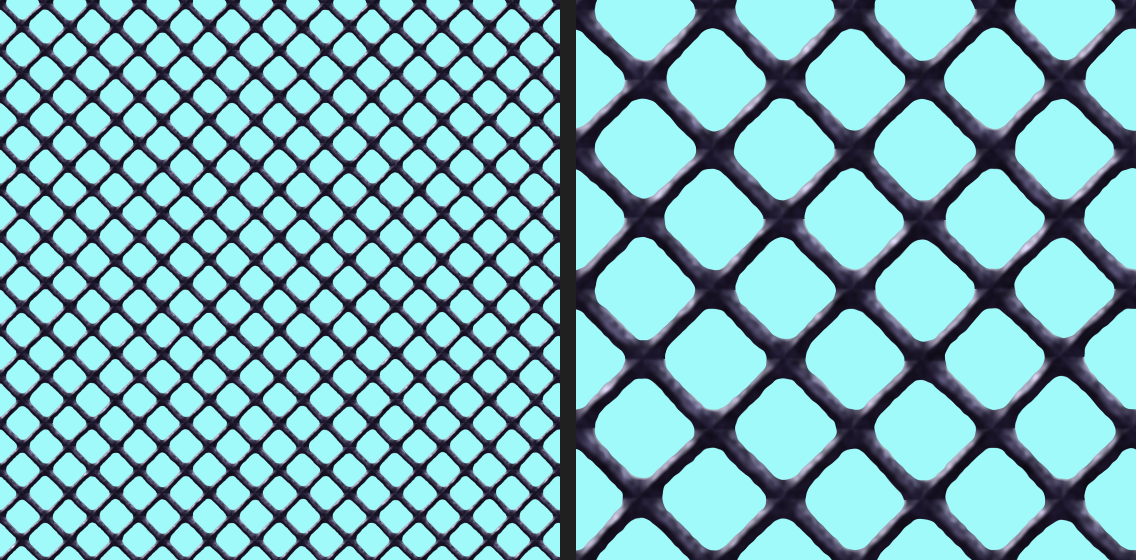
Left: the whole. Right: its middle third, enlarged.
A Shadertoy shader for this pattern:

```glsl
// Diagonal dark metal mesh with rounded openings over pale cyan, lit from above.

float hash(vec2 p) {
    vec3 q = fract(p.xyx * vec3(0.1031, 0.103, 0.0973));
    q += dot(q, q.yzx + 33.33);
    return fract((q.x + q.y) * q.z);
}

float cornerGradient(vec2 cell, vec2 offset, float period) {
    float angle = 6.2832 * hash(mod(cell, period));
    return dot(vec2(cos(angle), sin(angle)), offset);
}

// Gradient noise that wraps after a whole number of cells
float wrapNoise(vec2 uv, float period) {
    vec2 p = uv * period, i = floor(p), f = p - i;
    vec2 w = f * f * f * (f * (f * 6.0 - 15.0) + 10.0);
    vec2 e = vec2(1.0, 0.0);
    float low = mix(cornerGradient(i, f, period),
                    cornerGradient(i + e.xy, f - e.xy, period), w.x);
    float high = mix(cornerGradient(i + e.yx, f - e.yx, period),
                     cornerGradient(i + e.xx, f - e.xx, period), w.x);
    return mix(low, high, w.y);
}

// Rounded box with a wide left corner and a tight right one
float openingDistance(vec2 p, vec2 halfSize) {
    float radius = p.x * p.y < 0.0 ? 0.17 : (p.x < 0.0 ? 0.23 : 0.14);
    vec2 q = abs(p) - halfSize + radius;
    return length(max(q, 0.0)) + min(max(q.x, q.y), 0.0) - radius;
}

void mainImage(out vec4 fragColor, in vec2 fragCoord) {
    vec2 uv = fragCoord / iResolution.xy;
    float grain = wrapNoise(uv, 192.0);
    float wear = wrapNoise(uv + 0.37, 60.0);

    // Twelve diamonds each way, slightly bent
    vec2 grid = uv * 12.0 + vec2(0.02, 0.065);
    grid += 0.025 * vec2(wrapNoise(uv, 12.0), wrapNoise(uv + 0.51, 12.0));
    vec2 diagonal = vec2(grid.x + grid.y, grid.x - grid.y);
    vec2 across = fract(diagonal + 0.5) - 0.5;

    // Opening with a rough edge
    float d = openingDistance(fract(diagonal) - 0.5, vec2(0.405, 0.418));
    d += 0.018 * wear + 0.012 * grain;
    float aa = 12.0 / min(iResolution.x, iResolution.y);
    float metal = smoothstep(-aa, aa, d);

    // Falling strands: violet crown, thin grey upper edge
    vec3 dark = vec3(0.08, 0.06, 0.12);
    float crown = smoothstep(-0.06, 0.01, across.x + 0.03 * wear);
    vec3 falling = mix(dark, vec3(0.27, 0.25, 0.36), crown);
    falling = mix(falling, vec3(0.43, 0.43, 0.53),
                  smoothstep(0.025, 0.085, across.x + 0.04 * grain));

    // Rising strands: bright upper edge, dark underside
    float lit = smoothstep(0.0, 0.055, -across.y + 0.03 * wear);
    vec3 rising = mix(dark, vec3(0.65, 0.63, 0.72), lit);

    // Join the strands and darken the crossings
    vec2 reach = abs(across);
    vec3 strand = mix(falling, rising, smoothstep(-0.03, 0.03, reach.x - reach.y));
    float crossing = 1.0 - smoothstep(0.09, 0.25, max(reach.x, reach.y));
    strand = mix(strand, vec3(0.1, 0.08, 0.16), 0.8 * crossing);
    strand *= 1.0 + 0.45 * grain + 0.35 * wear;

    // Stray glints along the lower rims of the openings
    float rim = smoothstep(-0.02, 0.0, d) * (1.0 - smoothstep(0.0, 0.03, d));
    float facing = max(step(0.0, across.x) * step(reach.x, reach.y),
                       step(across.y, 0.0) * step(reach.y, reach.x));
    strand = mix(strand, vec3(0.66, 0.68, 0.74), rim * facing * smoothstep(-0.1, 0.3, wear));

    fragColor = vec4(mix(vec3(0.63, 0.98, 0.98), strand, metal), 1.0);
}
```
